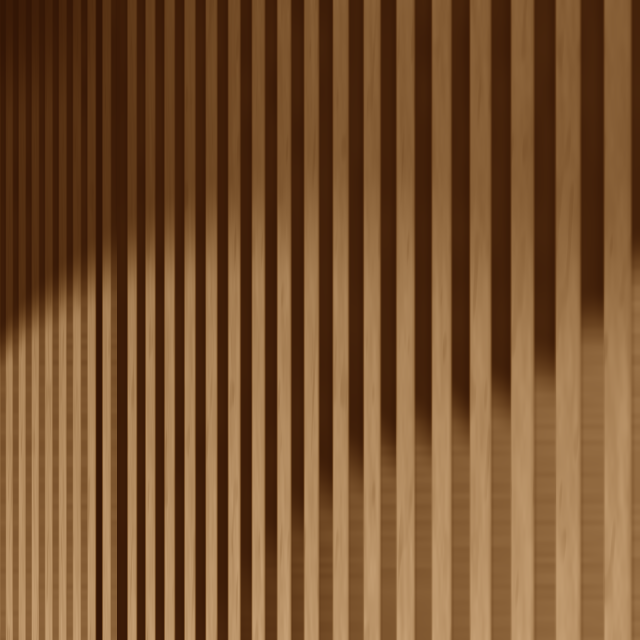
Reproduce this texture procedurally as a Shadertoy shader.

```glsl
// Vertical timber slats on two walls meeting at a corner, crossed by soft slanting sunlight.

#define LEFT_WALL   vec3(0.0091, 0.0196, 0.0130) // first slat, pitch, perspective
#define RIGHT_WALL  vec3(0.1992, 0.0274, 0.0257)
#define CORNER_X    0.183
#define LEFT_WIDTH  0.57   // slat share of the pitch
#define RIGHT_WIDTH 0.53
#define EDGE_BLUR   0.025
#define GRAIN       0.09
#define DARK_WOOD   vec3(0.19, 0.08, 0.02)
#define LIGHT_WOOD  vec3(0.75, 0.60, 0.43)

float hash(vec2 p) {
    p = fract(p * vec2(0.1031, 0.1137));
    p += dot(p, p.yx + 33.33);
    return fract((p.x + p.y) * p.x * 17.0);
}

float noise(vec2 p) {
    vec2 cell = floor(p), f = fract(p);
    f = f * f * (3.0 - 2.0 * f);
    return mix(mix(hash(cell), hash(cell + vec2(1, 0)), f.x),
               mix(hash(cell + vec2(0, 1)), hash(cell + vec2(1, 1)), f.x), f.y);
}

// Continuous slat number along a wall seen in perspective
float slatCoord(float x, vec3 wall) {
    float d = x - wall.x;
    return d / (wall.y + wall.z * d);
}

// 1 below the given height, 0 above, with a soft border
float below(float y, float height, float soft) {
    return 1.0 - smoothstep(height - soft, height + soft, y);
}

// Sunlight on the slat fronts
float slatLight(vec2 uv) {
    float height = 0.453 + 0.225 * (1.0 - exp(-5.0 * uv.x))
                 - 0.12 * smoothstep(0.45, 1.0, uv.x);
    return below(uv.y, height, 0.045 + 0.15 * uv.x);
}

// Sunlight reaching the right wall between the slats
float gapLight(vec2 uv, float across) {
    float x = uv.x - 0.39;
    float height = 0.1 + 0.78 * x + 0.04 * sin(x * 10.47) - 0.04 * (across - 0.5);
    return below(uv.y, height, 0.06) * smoothstep(0.25, 0.6, uv.x);
}

// Brightness of a slat front, with tilted grain streaks
float slatTone(vec2 uv, float across, float id) {
    float shade = 0.24 + 0.36 * smoothstep(0.0, 0.6, uv.x);
    float sunny = mix(1.0, 0.82, clamp(uv.y / 0.6, 0.0, 1.0));
    float tone = mix(shade, sunny, slatLight(uv));
    float fibre = noise(vec2(across * 5.0 + uv.y * 4.0 + id * 7.3, uv.y * 9.0 + id));
    float fine = noise(vec2(across * 9.0 + id * 3.7, uv.y * 36.0));
    float streak = smoothstep(0.72, 0.95, noise(vec2(across * 4.0 - uv.y * 6.0 + id * 5.1, uv.y * 13.0)));
    tone *= 1.0 + GRAIN * (fibre - 0.5 + 0.5 * (fine - 0.5) - 0.9 * streak);
    return tone * (1.0 - 0.12 * smoothstep(0.8, 1.0, across));
}

// Brightness of the backing board between slats
float gapTone(vec2 uv, float across, bool leftWall, bool joint) {
    float shade = 0.07 + 0.08 * uv.x + 0.05 * (noise(uv * vec2(30, 14)) - 0.5);
    shade *= 1.0 - 0.4 * smoothstep(0.5, 1.0, across);
    float ripple = 0.07 * (noise(vec2(uv.x * 8.0, uv.y * 120.0)) - 0.5);
    float sunny = leftWall ? 0.62 - 0.3 * uv.y : 0.32 + 0.38 * uv.x;
    float light = leftWall ? slatLight(uv) : gapLight(uv, across);
    float tone = mix(shade, sunny + ripple, light);
    tone *= 0.85 + 0.15 * smoothstep(0.0, 0.2, across);
    return joint ? 0.01 : tone;
}

void mainImage(out vec4 fragColor, in vec2 fragCoord) {
    vec2 uv = fragCoord / iResolution.xy;

    // Pick the wall and its slat coordinate
    float leftCoord = slatCoord(uv.x, LEFT_WALL);
    float rightCoord = slatCoord(uv.x, RIGHT_WALL);
    float leftStep = fwidth(leftCoord), rightStep = fwidth(rightCoord);
    bool leftWall = uv.x < CORNER_X;
    float coord = leftWall ? leftCoord : rightCoord;
    float width = leftWall ? LEFT_WIDTH : RIGHT_WIDTH;
    float blur = EDGE_BLUR + 0.7 * (leftWall ? leftStep : rightStep);

    // Slat coverage with smooth edges; the corner recess stays empty
    float id = floor(coord), f = fract(coord);
    float edge = abs(fract(coord - 0.5 * width + 0.5) - 0.5) - 0.5 * width;
    float cover = 1.0 - smoothstep(-blur, blur, edge);
    if (!leftWall && coord < -0.3) cover = 0.0;

    // Shade the slat front and the gap
    float front = slatTone(uv, clamp(f / width, 0.0, 1.0), id + (leftWall ? 40.0 : 60.0));
    bool joint = leftWall && coord > 6.5 && coord < 7.3;
    float gap = gapTone(uv, clamp((f - width) / (1.0 - width), 0.0, 1.0), leftWall, joint);
    float tone = mix(gap, front, cover);

    // Dim upper left corner
    tone *= mix(0.3, 1.0, smoothstep(0.0, 0.22, length(uv - vec2(0, 1))));

    // Warm wood ramp: shadows lose blue first
    tone = clamp(tone, 0.0, 1.1);
    vec3 ramp = pow(vec3(tone), vec3(1.0, 1.15, 1.5));
    fragColor = vec4(mix(DARK_WOOD, LIGHT_WOOD, ramp), 1.0);
}
```
